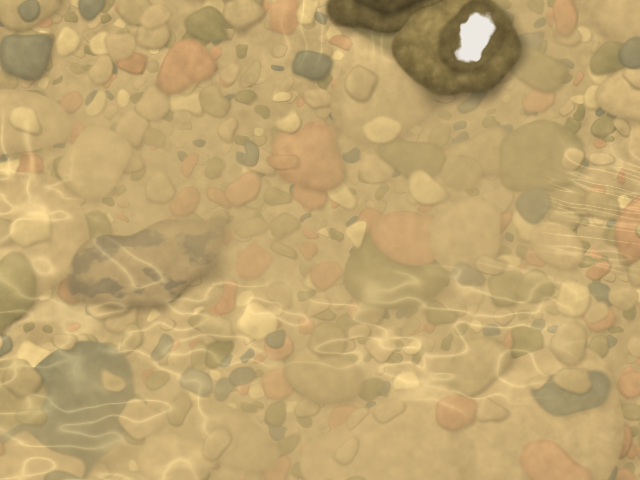
This texture is drawn by a WebGL 1 fragment shader. Its source:

```glsl
precision highp float;
// A stony stream bed seen through shallow, silty water in sunlight.
// Layers of jittered, warped ovals form gravel, pebbles and boulders;
// haze and ripple light lie over them, and two wet rocks break the surface.
uniform vec2 u_resolution;

float hash(vec2 p) {
  vec3 q = fract(p.xyx * 0.1031);
  q += dot(q, q.yzx + 33.33);
  return fract((q.x + q.y) * q.z);
}

vec2 hash2(vec2 p) {
  return vec2(hash(p + 17.3), hash(p + 71.9));
}

float noise(vec2 p) {
  vec2 i = floor(p), f = fract(p);
  f = f * f * (3.0 - 2.0 * f);
  return mix(mix(hash(i), hash(i + vec2(1, 0)), f.x),
             mix(hash(i + vec2(0, 1)), hash(i + vec2(1, 1)), f.x), f.y);
}

float fbm(vec2 p) {
  float sum = 0.0, weight = 0.5;
  for (int i = 0; i < 4; i++) {
    sum += weight * noise(p);
    p = mat2(1.6, 1.2, -1.2, 1.6) * p + 7.1;
    weight *= 0.5;
  }
  return sum / 0.94;
}

vec2 warp(vec2 p, float scale) {
  vec2 q = p / scale;
  return p + scale * 0.3 * (vec2(noise(q * 1.9 + 5.0), noise(q * 1.9 + 40.0)) - 0.5);
}

// Radius in a rotated, slightly squared oval: 1 on the outline
float oval(vec2 p, vec2 size, float angle) {
  float c = cos(angle), s = sin(angle);
  vec2 q = abs(vec2(c * p.x + s * p.y, c * p.y - s * p.x) / size) + 0.0001;
  return pow(dot(pow(q, vec2(2.4)), vec2(1.0)), 1.0 / 2.4);
}

// One stone with its cast shadow, lit from the upper left
void stone(inout vec3 col, vec2 p, vec2 size, float angle, vec3 tint, float depth) {
  float r = oval(p, size, angle);
  float shadow = oval(p + vec2(-0.08, 0.13) * size.y, size, angle);
  col *= 1.0 - 0.27 * depth * (1.0 - smoothstep(0.82, 1.18, shadow));
  float soft = min(0.0035 / size.y, 0.25);
  float light = dot(p / size.x, vec2(-0.35, 0.9));
  float shade = 1.0 + depth * (0.11 * light - 0.12 * smoothstep(0.72, 1.0, r));
  col = mix(col, tint * shade, 1.0 - smoothstep(1.0 - soft, 1.0 + soft, r));
}

vec3 stoneTint(vec2 h, float pale) {
  vec3 tint = mix(vec3(0.60, 0.54, 0.35), vec3(0.81, 0.69, 0.47), smoothstep(0.0, 0.75, h.x));
  tint = mix(tint, vec3(0.80, 0.60, 0.41), 0.8 * step(0.84, h.y));
  tint = mix(tint, vec3(0.52, 0.50, 0.38), 0.8 * step(h.y, 0.12));
  return mix(tint, vec3(0.90, 0.78, 0.52), pale * step(0.88, h.x));
}

// A layer of scattered stones, at most one per grid cell
void stones(inout vec3 col, vec2 p, float cell, float density, float depth, float seed) {
  p = warp(p + seed * 0.37, cell);
  vec2 base = floor(p / cell);
  for (int j = -1; j <= 1; j++) {
    for (int i = -1; i <= 1; i++) {
      vec2 id = base + vec2(i, j);
      vec2 key = id + seed * 13.7;
      if (hash(key) < density) {
        vec2 place = hash2(key + 3.1), form = hash2(key + 9.7);
        vec2 centre = (id + 0.25 + 0.5 * place) * cell;
        float len = cell * mix(0.34, 0.60, form.x);
        vec2 size = len * vec2(1.0, mix(0.48, 0.92, form.y));
        float angle = 0.4 + 2.0 * (hash(key + 23.0) - 0.5);
        vec3 tint = stoneTint(hash2(key + 31.0), 1.0 - smoothstep(0.08, 0.2, cell));
        stone(col, p - centre, size, angle, tint, depth * mix(0.45, 1.1, place.y));
      }
    }
  }
}

void main() {
  vec2 p = gl_FragCoord.xy / u_resolution.y;
  float grain = fbm(p * 55.0), cloud = fbm(p * 3.0 + 2.0);

  // Sand, gravel and stones
  vec3 col = vec3(0.77, 0.66, 0.45) * (0.92 + 0.16 * fbm(p * 14.0));
  stones(col, p, 0.032, 0.55, 0.6, 1.0);
  stones(col, p, 0.065, 0.65, 0.8, 2.0);
  stones(col, p, 0.34, 0.75, 0.8, 3.0);
  stones(col, p, 0.16, 0.42, 1.0, 4.0);
  stones(col, p, 0.075, 0.28, 1.0, 5.0);
  vec2 w = warp(p, 0.13);

  // Long boulder with dark mottling
  float mottle = smoothstep(0.48, 0.68, fbm(p * vec2(22.0, 30.0)) + 0.25 * (grain - 0.5));
  vec3 mottled = mix(vec3(0.69, 0.59, 0.41), vec3(0.46, 0.42, 0.33), 0.75 * mottle);
  stone(col, w - vec2(0.305, 0.453), vec2(0.175, 0.08), 0.3, mottled, 1.3);

  // Silty haze and fine surface grain
  col *= 0.90 + 0.20 * grain;
  col = mix(col, vec3(0.79, 0.68, 0.465), 0.12 + 0.42 * smoothstep(0.3, 0.7, cloud));

  // Ripple light in drifting patches
  vec2 ripple = warp(p, 0.09) * mix(vec2(34.0, 11.0), vec2(13.0, 36.0), smoothstep(0.3, 0.6, 1.0 - p.y));
  float crest = pow(1.0 - abs(2.0 * noise(ripple) - 1.0), 5.0);
  col += vec3(0.13, 0.12, 0.09) * crest * smoothstep(0.48, 0.68, noise(p * 3.2 + 11.0));

  // Wet rocks above the surface, one with a white sunlit top
  vec3 wet = mix(vec3(0.40, 0.34, 0.20), vec3(0.62, 0.54, 0.34), grain);
  stone(col, w - vec2(0.81, 1.01), vec2(0.14, 0.075), 0.2, wet * 0.9, 1.5);
  stone(col, w - vec2(0.81, 1.03), vec2(0.095, 0.05), 0.2, wet * 0.7, 1.0);
  stone(col, w - vec2(0.955, 0.90), vec2(0.125, 0.098), 0.35, wet * 1.08, 1.5);
  stone(col, w - vec2(0.985, 0.92), vec2(0.083, 0.052), 0.8, wet * 0.88, 0.6);
  float glare = oval(warp(w, 0.04) - vec2(0.987, 0.925), vec2(0.058, 0.031), 0.85);
  col = mix(col, vec3(0.93, 0.91, 0.88), 1.0 - smoothstep(0.88, 1.08, glare + 0.3 * (grain - 0.5)));

  gl_FragColor = vec4(clamp(col, 0.0, 1.0), 1.0);
}
```
